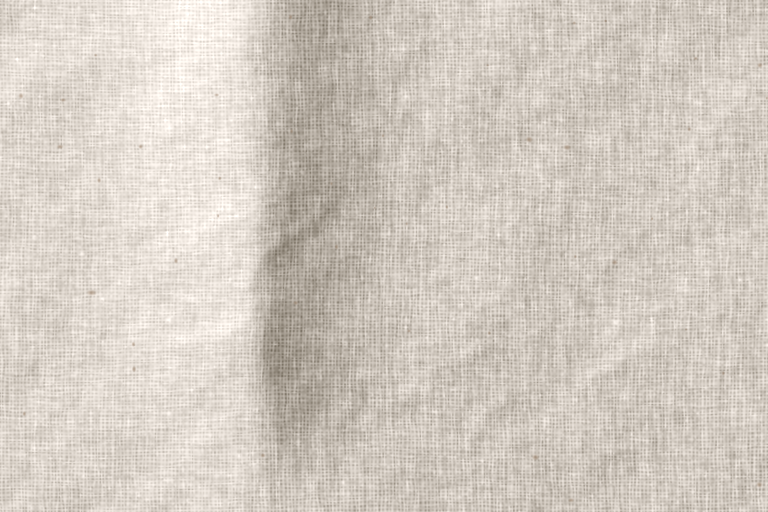
Write a WebGL 1 fragment shader that draws this texture.

```glsl
precision highp float;
// Unbleached plain-weave cotton with one soft vertical fold and faint diagonal creases.
// Broad light comes from smooth profiles, ripples from layered sines, creases from a
// scattered loop, the weave from crossed cosines, and lint and flecks from cellular noise.

uniform vec2 u_resolution;

#define DARK vec3(0.50, 0.465, 0.412)
#define LIGHT vec3(0.96, 0.93, 0.90)
#define FLECK vec3(0.55, 0.44, 0.34)
#define THREADS 138.0
#define WEAVE_DEPTH 0.034
#define YARN_DEPTH 0.075
#define FUZZ_DEPTH 0.085
#define RIPPLE_DEPTH 0.009
#define CREASE_DEPTH 0.07
#define SHADOW_DEPTH 0.19
#define FOLD_X 0.512

const float TAU = 6.28318;

float hash(vec2 p) {
  vec3 q = fract(p.xyx * vec3(0.1031, 0.1030, 0.0973));
  q += dot(q, q.yzx + 33.33);
  return fract((q.x + q.y) * q.z);
}

vec2 hash2(vec2 p) {
  return vec2(hash(p + 3.7), hash(p + 71.3));
}

float valueNoise(vec2 p) {
  vec2 cell = floor(p), f = fract(p);
  f = f * f * (3.0 - 2.0 * f);
  float low = mix(hash(cell), hash(cell + vec2(1.0, 0.0)), f.x);
  float high = mix(hash(cell + vec2(0.0, 1.0)), hash(cell + 1.0), f.x);
  return mix(low, high, f.y);
}

// Brightness of the fold: lit ridge on the left, shaded trough on the right
float foldLight(vec2 p) {
  float upper = smoothstep(0.4, 1.0, p.y);
  float edge = FOLD_X + 0.035 * upper + 0.004 * sin(p.y * 13.0);
  float softness = mix(0.036, 0.1, upper);
  float side = smoothstep(edge - softness, edge + softness, p.x);
  float ridge = exp(-pow((p.x - 0.38) / 0.17, 2.0));
  float left = 0.842 + 0.04 * p.y + ridge * (0.035 + 0.06 * p.y);
  float right = 0.81 + 0.022 * p.y;
  float reach = max(p.x - edge, 0.0) / 0.19;
  float shadow = exp(-reach * reach) * smoothstep(0.03, 0.25, p.y + 0.25 * (0.55 - p.x));
  shadow *= 1.0 - 0.1 * smoothstep(0.6, 1.0, p.y);
  return mix(left, right - SHADOW_DEPTH * shadow, side);
}

// Broad diagonal undulations, plus finer streaks drawn out along the same slope
float ripples(vec2 p) {
  float sum = 0.0, bend = 0.0;
  for (int i = 0; i < 5; i++) {
    float k = float(i);
    float angle = 2.3 + 0.2 * sin(k * 2.4);
    float wave = sin(dot(p, vec2(cos(angle), sin(angle))) * (9.0 + 8.0 * k) + bend + k * 1.9);
    float patchy = 0.5 + 0.5 * sin(p.x * (4.0 + k) + p.y * (3.0 - k) + k * 2.3);
    sum += wave * patchy;
    bend += 0.5 * wave + 0.8 * sin(p.x * 5.0 - p.y * 3.0 + k);
  }
  vec2 slope = vec2(dot(p, vec2(0.77, 0.64)), dot(p, vec2(-0.64, 0.77)));
  slope.y += 0.015 * sin(slope.x * 9.0);
  float streaks = valueNoise(slope * vec2(5.0, 22.0) + 60.0);
  streaks += 0.6 * valueNoise(slope * vec2(11.0, 46.0) + 90.0) - 0.8;
  return sum + 4.5 * streaks;
}

// One crease: lit on its upper side, shaded below, fading at both ends
float crease(vec2 p, vec2 center, float angle, float len, float width) {
  vec2 q = p - center, along = vec2(cos(angle), sin(angle));
  float t = dot(q, along) / len;
  float d = dot(q, vec2(-along.y, along.x)) / width + 0.5 * sin(t * 3.0);
  return 2.0 * d * exp(-d * d - t * t);
}

float creases(vec2 p) {
  float sum = 1.1 * crease(p, vec2(0.575, 0.545), 0.83, 0.12, 0.018);
  sum += 0.6 * crease(p, vec2(0.67, 0.19), 1.2, 0.1, 0.018);
  for (int i = 0; i < 18; i++) {
    vec2 id = vec2(float(i) * 7.0 + 2.0, 19.0);
    vec2 r = hash2(id), s = hash2(id + 40.0);
    sum += (0.25 + 0.3 * s.x) * crease(p, r * vec2(1.5, 1.0), 0.45 + 0.55 * s.y,
                                       0.08 + 0.1 * r.y, 0.009 + 0.014 * s.x);
  }
  return sum + 0.25 * crease(p, vec2(1.01, 0.72), 1.59, 0.25, 0.011);
}

// Scattered soft spots: one per grid cell, kept with the given chance
float spots(vec2 p, float scale, float chance, float radius, float seed) {
  vec2 cell = floor(p * scale);
  vec2 center = 0.25 + 0.5 * hash2(cell + seed);
  vec2 q = (fract(p * scale) - center) / scale;
  q.x *= 0.6 + 0.9 * hash(cell + seed + 9.0);
  float size = radius * (0.5 + hash(cell + seed + 5.0));
  float soft = 0.7 / u_resolution.y;
  float kept = step(hash(cell + seed + 17.0), chance);
  return kept * (1.0 - smoothstep(size * 0.3 - soft, size + soft, length(q)));
}

// Crossed yarns with dark gaps, uneven thickness and fuzz; upright yarns show more in shade
float cloth(vec2 p, float shade) {
  vec2 sway = vec2(sin(p.y * 7.0 + sin(p.x * 5.0)), sin(p.x * 6.0 + sin(p.y * 5.0)));
  vec2 q = p * THREADS + 0.35 * sway;
  q += 0.5 * vec2(valueNoise(q * vec2(0.7, 0.2)), valueNoise(q * vec2(0.2, 0.7) + 31.0));
  vec2 yarn = cos(TAU * q) * mix(vec2(0.85, 1.1), vec2(1.2, 0.8), shade);
  float resolved = smoothstep(1.0, 2.4, u_resolution.y / THREADS);
  float weave = yarn.x + yarn.y - 0.5 * yarn.x * yarn.y;
  weave *= 0.45 + 1.1 * valueNoise(q * 0.8 + 130.0);
  float warp = valueNoise(vec2(q.x * 1.2, q.y * 0.16)) - 0.5;
  float weft = valueNoise(vec2(q.x * 0.2, q.y * 1.2) + 200.0) - 0.5;
  float fuzz = valueNoise(q * 1.4 + 91.0) + 0.2 * valueNoise(q * 0.5 + 47.0) - 0.6;
  float yarns = warp * mix(0.8, 1.2, shade) + weft * mix(1.0, 0.65, shade);
  return WEAVE_DEPTH * weave * resolved + YARN_DEPTH * yarns + FUZZ_DEPTH * fuzz;
}

void main() {
  vec2 p = gl_FragCoord.xy / u_resolution.y;
  float tone = foldLight(p) + RIPPLE_DEPTH * ripples(p) + CREASE_DEPTH * creases(p);
  float shade = 1.0 - smoothstep(0.78, 0.92, tone);
  tone += cloth(p, shade) * mix(0.8, 1.12, shade);
  tone += 0.08 * spots(p, 23.0, 0.22, 0.005, 11.0);
  vec3 color = mix(DARK, LIGHT, (tone - DARK.r) / (LIGHT.r - DARK.r));
  color = mix(color, FLECK, 0.5 * spots(p, 13.0, 0.17, 0.004, 53.0));
  gl_FragColor = vec4(clamp(color, 0.0, 1.0), 1.0);
}
```
